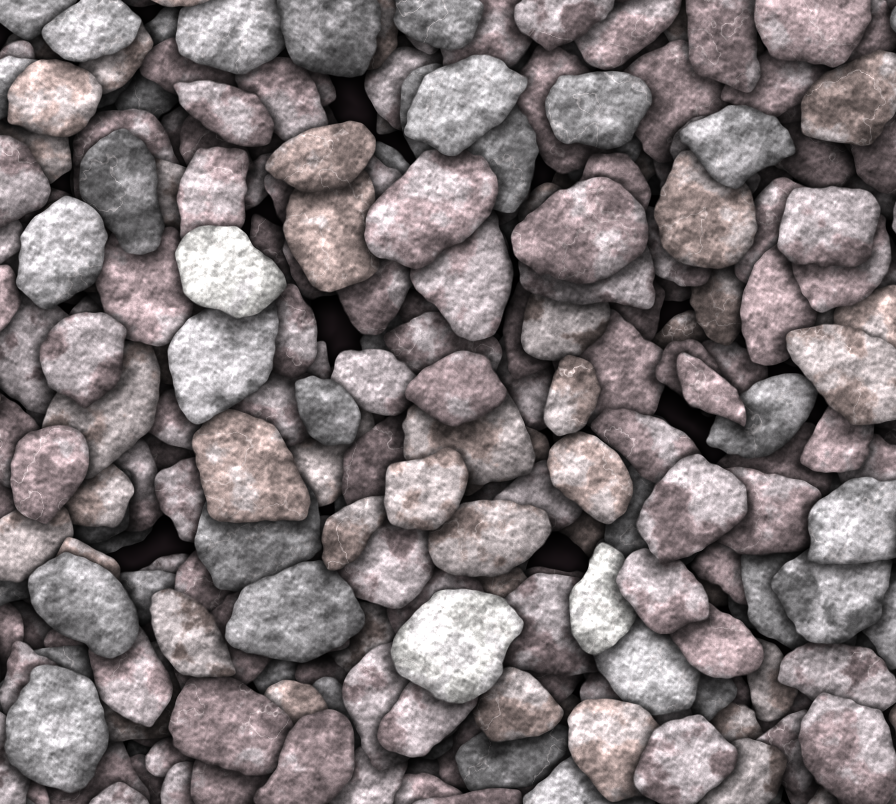
Write a WebGL 2 fragment shader that draws this texture.

```glsl
#version 300 es
precision highp float;
// Heap of rounded, faceted mauve and grey pebbles with dark gaps between them.
uniform vec2 u_resolution;
out vec4 fragColor;

vec4 hash4(vec2 p) {
  vec4 q = fract(p.xyxy * vec4(0.1031, 0.1030, 0.0973, 0.1099));
  q += dot(q, q.wzxy + 33.33);
  return fract((q.xxyz + q.yzzw) * q.zywx);
}

float noise(vec2 p) {
  vec2 i = floor(p), f = fract(p);
  f = f * f * (3.0 - 2.0 * f);
  return mix(mix(hash4(i).x, hash4(i + vec2(1, 0)).x, f.x),
             mix(hash4(i + vec2(0, 1)).x, hash4(i + vec2(1, 1)).x, f.x), f.y);
}

float fbm(vec2 p) {
  float sum = 0.0, amp = 0.5;
  for (int i = 0; i < 5; i++) {
    sum += amp * noise(p);
    p = mat2(1.6, 1.2, -1.2, 1.6) * p + 7.3;
    amp *= 0.53;
  }
  return sum;
}

// Rounded polygon from a soft maximum of half planes: x = field (1 at the rim), yz = gradient
vec3 pebbleField(vec2 q, vec2 seed) {
  float total = 0.0;
  vec2 grad = vec2(0);
  for (int k = 0; k < 7; k++) {
    vec4 h = hash4(seed + float(k) * 5.7);
    float angle = (float(k) + 0.75 * h.x) * 6.2832 / 7.0;
    vec2 side = vec2(cos(angle), sin(angle)) / mix(0.78, 1.06, h.y);
    float weight = exp(10.0 * (dot(q, side) - 1.0));
    total += weight;
    grad += weight * side;
  }
  return vec3(1.0 + log(total) / 10.0, grad / total);
}

// Mineral colour with pale and dark patches, veins, grain and a fine relief
vec3 stoneColour(vec2 p, vec2 seed, vec4 h) {
  vec2 s = p * 24.0 + h.xy * 90.0;
  float coarse = fbm(s), relief = fbm(s * 2.3 + 20.0);
  float slope = relief - fbm(s * 2.3 + 20.0 + vec2(-0.06, 0.2));
  vec3 tint = h.z < 0.54 ? vec3(1.075, 0.95, 0.97)
            : h.z < 0.78 ? vec3(1.0, 0.985, 1.0) : vec3(1.09, 0.965, 0.94);
  vec3 c = tint * mix(0.45, 0.74, h.w);
  if (hash4(seed + 71.0).x > 0.95) c = vec3(0.88, 0.87, 0.86);
  float pale = smoothstep(0.5, 0.64, coarse + 0.3 * (h.x - 0.5));
  c = mix(c, vec3(0.77, 0.75, 0.765), 0.6 * pale);
  c *= 1.0 - 0.25 * smoothstep(0.48, 0.36, coarse);
  float vein = 1.0 - smoothstep(0.0, 0.02, abs(fbm(s * 0.7 + 40.0) - 0.46));
  c = mix(c, vec3(0.86, 0.82, 0.82), 0.35 * vein * step(0.4, h.y));
  c *= 0.77 + 0.5 * relief;
  c *= 1.0 + 1.4 * slope;
  return c * (0.87 + 0.26 * noise(p * 230.0 + h.xy * 50.0));
}

void main() {
  vec2 p = gl_FragCoord.xy / u_resolution.y;
  float pixel = 1.0 / u_resolution.y;
  vec3 light = normalize(vec3(-0.2, 0.5, 1.0));
  vec3 colour = vec3(0.1, 0.075, 0.085);

  // Uneven outlines
  vec2 bent = p + 0.015 * (vec2(noise(p * 21.0), noise(p * 21.0 + 50.0)) - 0.5)
                + 0.004 * (vec2(noise(p * 85.0), noise(p * 85.0 + 50.0)) - 0.5);

  // Layers of pebbles, lowest first
  for (int layer = 0; layer < 6; layer++) {
    float level = float(layer);
    float cell = 0.155;
    vec2 shift = level * vec2(0.37, 0.61) + 3.0;
    vec2 home = floor(bent / cell + shift);
    for (int n = 0; n < 9; n++) {
      vec2 id = home + vec2(n % 3, n / 3) - 1.0;
      vec2 seed = id + level * 37.0;
      vec4 h = hash4(seed), look = hash4(seed + 113.0);
      vec2 centre = (id + 0.5 + 0.62 * (h.xy - 0.5) - shift) * cell;
      vec2 offset = bent - centre;
      if (dot(offset, offset) > 0.033) continue;

      float angle = h.z * 6.2832, co = cos(angle), si = sin(angle);
      mat2 turn = mat2(co, -si, si, co);
      vec2 size = mix(0.054, 0.097, h.w) * vec2(1.0, mix(0.52, 0.9, look.x));
      vec3 field = pebbleField(turn * offset / size, seed);
      vec2 grad = transpose(turn) * (field.yz / size);
      float dist = (field.x - 1.0) / length(grad);

      // Contact shadow, wider below the pebble
      float reach = 0.02 - 0.009 * normalize(grad).y;
      colour *= mix(0.2, 1.0, smoothstep(-0.006, reach, dist));

      float cover = 1.0 - smoothstep(-1.2 * pixel, 0.8 * pixel, dist);
      if (cover <= 0.0) continue;

      // Domed, slightly tilted surface under soft light from above
      float bulge = pow(clamp(field.x, 0.0, 1.0), 2.8);
      vec2 lean = 0.9 * grad * size.y * bulge + 0.45 * (look.yz - 0.5);
      float lit = dot(normalize(vec3(lean, 1.0)), light);
      float shade = (0.25 + 0.9 * lit) * mix(1.0, 0.72, smoothstep(0.87, 1.0, field.x));
      shade *= 0.8 + 0.05 * level;
      vec3 stone = stoneColour(p, seed, hash4(seed + 211.0)) * shade;
      colour = mix(colour, stone, cover);
    }
  }
  fragColor = vec4(clamp(colour, 0.0, 1.0), 1.0);
}
```
